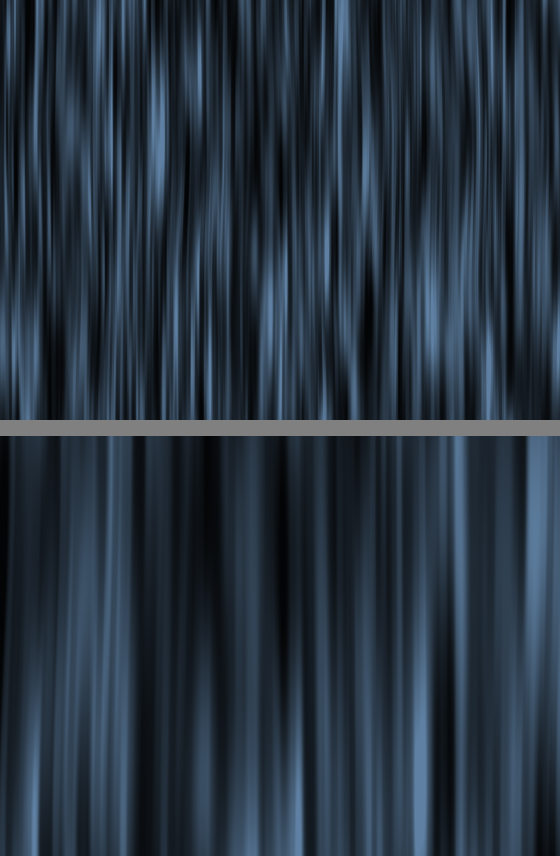
Top: the whole. Bottom: its middle third, enlarged.
This background is drawn by a WebGL 2 fragment shader. Its source:

```glsl
#version 300 es
precision highp float;
// Steel-blue vertical streaks over near-black, like brushed or smeared paint.
// Layers of column noise, each column sliding on its own vertical phase, are
// summed, normalised to unit deviation and turned into light by a soft curve.

uniform vec2 u_resolution;
out vec4 fragColor;

const int LAYERS = 4;
const float COLUMN_DENSITY = 27.0;   // columns per canvas height, widest layer
const float COLUMN_GROWTH = 1.9;     // density ratio between layers
const float ROW_DENSITY = 4.9;       // streak segments per canvas height
const float ROW_GROWTH = 0.9;        // finer streaks run slightly longer
const vec4 BROAD_WEIGHTS = vec4(0.55, 0.75, 0.42, 0.20);
const vec4 FINE_WEIGHTS = vec4(0.38, 0.55, 0.65, 0.38);
const float EDGE_INSET = 0.2;        // flat share at each side of a blend
const float NOISE_DEVIATION = 0.456; // deviation of one signed layer
const float LEAN = 0.005;            // sideways drift along a streak
const float WIDTH_VARIATION = 0.012; // uneven column widths
const vec3 LIGHT_CURVE = vec3(0.225, 0.128, 0.018);
const vec2 LIGHT_RANGE = vec2(-2.4, 2.4);
const vec3 STEEL_BLUE = vec3(0.585, 0.79, 1.0);

float hash(vec2 p) {
    return fract(sin(dot(p, vec2(127.1, 311.7))) * 43758.55);
}

float signedHash(vec2 p) {
    return 2.0 * hash(p) - 1.0;
}

// Smooth signed noise on a square lattice, for the slow warps
float softNoise(vec2 p) {
    vec2 cell = floor(p);
    vec2 blend = smoothstep(0.0, 1.0, fract(p));
    float low = mix(signedHash(cell), signedHash(cell + vec2(1, 0)), blend.x);
    float high = mix(signedHash(cell + vec2(0, 1)), signedHash(cell + vec2(1, 1)), blend.x);
    return mix(low, high, blend.y);
}

// Signed noise along one column, shifted by a random phase
float columnNoise(float column, float y, float seed) {
    float slid = y + 17.0 * hash(vec2(column, seed + 0.37));
    float row = floor(slid);
    float blend = smoothstep(0.0, 1.0, slid - row);
    vec2 key = vec2(column + 31.0 * seed, row + 7.0 * seed);
    return mix(signedHash(key), signedHash(key + vec2(0, 1)), blend);
}

// Neighbouring columns joined by a fairly crisp edge
float streaks(vec2 p, float seed) {
    float column = floor(p.x);
    float blend = smoothstep(EDGE_INSET, 1.0 - EDGE_INSET, p.x - column);
    return mix(columnNoise(column, p.y, seed),
               columnNoise(column + 1.0, p.y, seed), blend);
}

void main() {
    vec2 p = gl_FragCoord.xy / u_resolution.y;

    // Uneven widths and a slight lean
    vec2 warped = p;
    warped.x += WIDTH_VARIATION * softNoise(vec2(p.x * 14.0, 3.5));
    warped.x += LEAN * softNoise(p * vec2(9.0, 3.0) + 40.0);

    // Regions of broad and of fine streaks
    float fineness = smoothstep(-0.5, 0.5, softNoise(p * vec2(3.0, 1.5) + 80.0));
    vec4 weights = mix(BROAD_WEIGHTS, FINE_WEIGHTS, fineness);

    // Sum of layers, fading those finer than a pixel
    vec2 density = vec2(COLUMN_DENSITY, ROW_DENSITY);
    float total = 0.0;
    float power = 0.0;
    for (int i = 0; i < LAYERS; i++) {
        float visible = 1.0 - smoothstep(0.6, 1.2, density.x / u_resolution.y);
        float weight = weights[i] * visible;
        total += weight * streaks(warped * density, float(i) + 1.0);
        power += weight * weight;
        density *= vec2(COLUMN_GROWTH, ROW_GROWTH);
    }

    // Light curve with deep shadows and sparse highlights
    float level = total / (NOISE_DEVIATION * sqrt(max(power, 0.0001)));
    level = clamp(level, LIGHT_RANGE.x, LIGHT_RANGE.y);
    float light = dot(LIGHT_CURVE, vec3(1.0, level, level * level));
    fragColor = vec4(STEEL_BLUE * light, 1.0);
}
```
